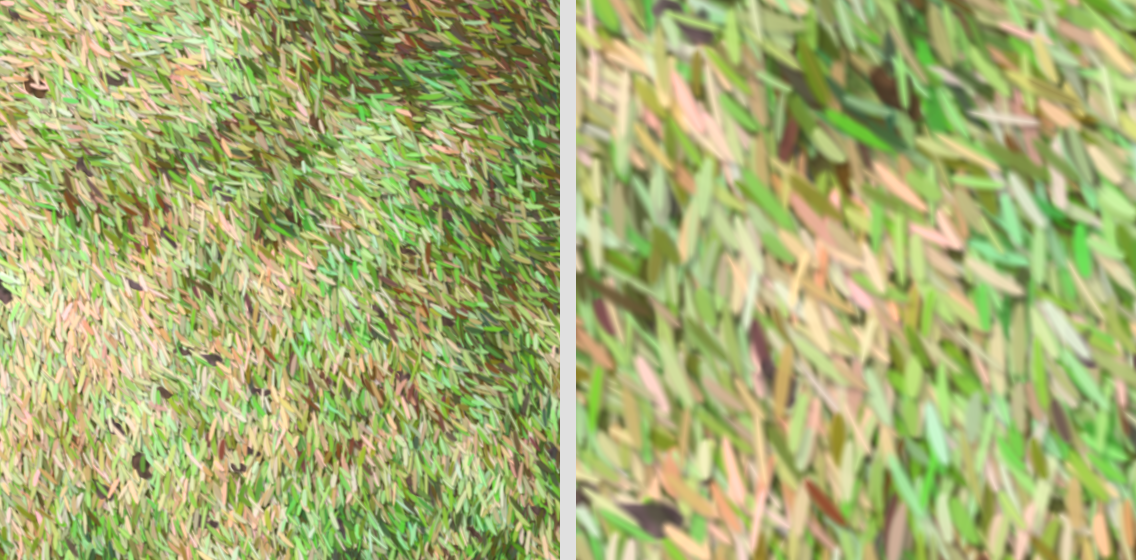
Left, the full canvas; right, a detail of the centre.
Give the GLSL for this texture, as a Shadertoy shader.

```glsl
#define LAYERS 11
#define CELL 0.028
#define BLADE_LENGTH 0.025
#define BLADE_WIDTH 0.0050
#define SOFTNESS 0.0034
#define ANGLE_SPREAD 1.4
#define SHADOW 0.15
#define TINT 0.20
#define PATCHES 0.55
#define LITTER_CELL 0.11
#define LITTER_CHANCE 0.42

vec4 hash4(vec2 p, float seed) {
    vec4 q = fract(vec4(p.xyx, seed + p.y) * vec4(0.1031, 0.1030, 0.0973, 0.1099) + seed * 0.137);
    q += dot(q, q.wzxy + 33.33);
    return fract((q.xxyz + q.yzzw) * q.zywx);
}

float noise(vec2 p) {
    vec2 i = floor(p), f = fract(p);
    f = f * f * (3.0 - 2.0 * f);
    float low = mix(hash4(i, 3.0).x, hash4(i + vec2(1, 0), 3.0).x, f.x);
    float high = mix(hash4(i + vec2(0, 1), 3.0).x, hash4(i + vec2(1, 1), 3.0).x, f.x);
    return mix(low, high, f.y);
}

// Ordered from sunlit straw to shaded soil
vec3 grassColor(float u) {
    if (u < 0.22) return vec3(0.90, 0.85, 0.70);
    if (u < 0.48) return vec3(0.74, 0.85, 0.55);
    if (u < 0.68) return vec3(0.74, 0.69, 0.49);
    if (u < 0.82) return vec3(0.54, 0.77, 0.28);
    if (u < 0.95) return vec3(0.45, 0.56, 0.22);
    return vec3(0.40, 0.34, 0.22);
}

// Tapered blade with soft edges and tips
float blade(vec2 d, float angle, float halfLength, float halfWidth) {
    vec2 axis = vec2(cos(angle), sin(angle));
    float along = dot(d, axis) / halfLength;
    float across = dot(d, vec2(-axis.y, axis.x));
    across += halfWidth * 0.25 * (along * along - 0.3);
    float width = halfWidth * (1.0 - 0.6 * along * along);
    float cover = smoothstep(SOFTNESS, -SOFTNESS, abs(across) - width);
    return cover * smoothstep(1.12, 0.72, abs(along));
}

void drawBlades(inout vec3 color, vec2 p, float layer) {
    vec2 q = p + hash4(vec2(layer, 7.0), 5.0).xy;
    vec2 home = floor(q / CELL);
    float depth = layer / float(LAYERS - 1);
    for (int y = -1; y <= 1; y++)
    for (int x = -1; x <= 1; x++) {
        vec2 id = home + vec2(x, y);
        vec4 shape = hash4(id, layer + 11.0);
        vec4 paint = hash4(id, layer + 47.0);
        vec2 d = q - (id + shape.xy) * CELL;
        vec2 root = p - d;

        // Lean varies over the lawn, flatter toward the top
        float lean = mix(1.85, 2.4, smoothstep(0.1, 0.9, root.y + 0.3 * (root.x - 0.5)));
        lean += 0.7 * (noise(root * 7.0 + 31.0) - 0.5);
        float angle = lean + (shape.z - 0.5) * ANGLE_SPREAD;
        float halfLength = BLADE_LENGTH * mix(0.5, 1.0, shape.w);
        float halfWidth = BLADE_WIDTH * mix(0.5, 1.0, paint.w);

        // Dry and lush patches, shaded toward the upper right
        float shade = 0.35 * (root.x - 0.5) + 0.25 * (root.y - 0.5) * root.x;
        shade += PATCHES * (noise(root * 8.0) - 0.5);
        shade += 0.7 * PATCHES * (noise(root * 24.0 + 15.0) - 0.5);
        float dry = noise(root * 15.0 + 70.0) - 0.5 - 0.25 * (root.x - 0.5);
        vec3 tone = grassColor(paint.x + shade);
        float warmth = paint.y - 0.5 + 0.9 * dry;
        tone += TINT * vec3(warmth, -0.45 * warmth, paint.z - 0.5);
        tone *= mix(0.90, 1.07, depth) * (1.0 - 0.22 * shade);

        float shadow = blade(d - vec2(0.003, -0.004), angle, halfLength, halfWidth);
        color *= 1.0 - SHADOW * shadow;
        color = mix(color, tone, 0.92 * blade(d, angle, halfLength, halfWidth));
    }
}

// Sparse dead leaves with ragged edges
void drawLitter(inout vec3 color, vec2 p) {
    vec2 home = floor(p / LITTER_CELL);
    float ragged = noise(p * 100.0) - 0.5;
    for (int y = -1; y <= 1; y++)
    for (int x = -1; x <= 1; x++) {
        vec2 id = home + vec2(x, y);
        vec4 shape = hash4(id, 91.0);
        vec4 paint = hash4(id, 97.0);
        if (paint.x > LITTER_CHANCE) continue;
        vec2 d = p - (id + shape.xy) * LITTER_CELL + 0.007 * ragged;
        float size = mix(0.014, 0.029, shape.w);
        float cover = blade(d, 2.0 + shape.z, size, size * mix(0.25, 0.5, paint.y));
        vec3 tone = mix(vec3(0.32, 0.22, 0.15), vec3(0.34, 0.28, 0.32), paint.z);
        color = mix(color, tone * (1.0 + 0.7 * ragged), 0.88 * cover);
    }
}

void mainImage(out vec4 fragColor, in vec2 fragCoord) {
    vec2 p = fragCoord / iResolution.y;
    vec3 soil = vec3(0.36, 0.32, 0.19);
    vec3 moss = vec3(0.40, 0.47, 0.21);
    vec3 color = mix(soil, moss, noise(p * 40.0));
    for (int i = 0; i < LAYERS; i++) {
        if (i == LAYERS - 1) drawLitter(color, p);
        drawBlades(color, p, float(i));
    }
    fragColor = vec4(clamp(color, 0.0, 1.0), 1.0);
}
```
